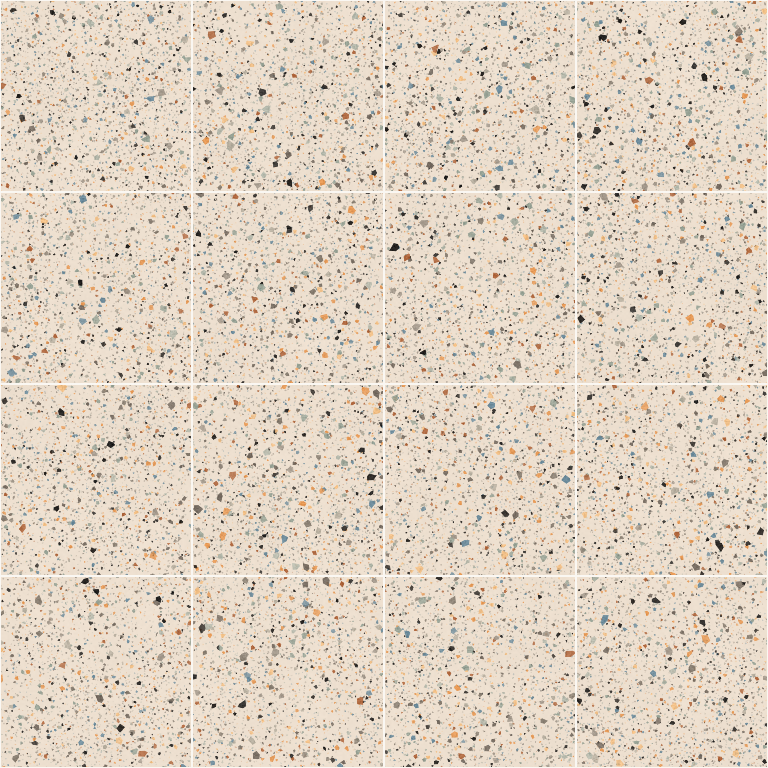
This texture is drawn by a Shadertoy shader. Its source:

```glsl
float hash(vec2 p) {
    return fract(sin(dot(p, vec2(127.1, 311.7))) * 43758.5);
}

float noise(vec2 p) {
    vec2 i = floor(p), f = fract(p);
    f = f * f * (3.0 - 2.0 * f);
    return mix(mix(hash(i), hash(i + vec2(1, 0)), f.x),
               mix(hash(i + vec2(0, 1)), hash(i + vec2(1, 1)), f.x), f.y);
}

// Mineral colours; repeated greys are the more common ones
vec3 chipColor(float pick) {
    vec3 palette[12] = vec3[12](
        vec3(0.07, 0.07, 0.07), vec3(0.10, 0.09, 0.08),
        vec3(0.42, 0.38, 0.34), vec3(0.50, 0.46, 0.41),
        vec3(0.62, 0.58, 0.53), vec3(0.70, 0.67, 0.61),
        vec3(0.57, 0.62, 0.57), vec3(0.69, 0.71, 0.66),
        vec3(0.40, 0.53, 0.60), vec3(0.95, 0.74, 0.50),
        vec3(0.90, 0.58, 0.30), vec3(0.67, 0.37, 0.20));
    return palette[int(pick * 11.99)];
}

// Signed distance to an irregular convex shard
float shard(vec2 p, vec2 id, float radius) {
    float d = -1.0;
    for (int i = 0; i < 5; i++) {
        vec2 key = id + float(i) * 3.7;
        float angle = (float(i) + 0.7 * hash(key)) * 1.2566 + 6.283 * hash(id + 0.3);
        float reach = radius * mix(0.55, 1.05, hash(key + 1.9));
        d = max(d, dot(p, vec2(cos(angle), sin(angle))) - reach);
    }
    return d;
}

// One layer of chips on a jittered grid of n by n cells per tile
vec3 addChips(vec3 color, vec2 uv, vec2 tile, float n, float radius, float density, float opacity) {
    vec2 p = uv * n, corner = floor(p - 0.5);
    float pixel = 4.0 * n / iResolution.y;
    for (int k = 0; k < 4; k++) {
        vec2 cell = corner + vec2(k % 2, k / 2);
        vec2 id = cell + tile * 131.0 + n * 7.3;
        float cluster = 0.5 + noise(cell / n * 5.0 + tile * 19.0 + n);
        if (hash(id) > density * cluster) continue;
        vec2 center = cell + vec2(hash(id + 5.1), hash(id + 9.7));
        float size = radius * mix(0.6, 1.15, hash(id + 2.3));
        float d = shard(p - center, id, size);
        float mask = 1.0 - smoothstep(-0.5 * pixel, 0.5 * pixel, d);
        vec3 chip = chipColor(hash(id + 13.3));
        chip += 0.12 * (noise(uv * 150.0 + id) - 0.5);
        color = mix(color, chip, mask * opacity * mix(0.75, 1.0, hash(id + 4.4)));
    }
    return color;
}

void mainImage(out vec4 fragColor, in vec2 fragCoord) {
    vec2 p = fragCoord / iResolution.xy * 4.0;
    vec2 tile = floor(p), uv = fract(p);

    // Cream cement with faint mottling
    vec2 shift = tile * 37.0;
    float mottle = 0.5 * noise(uv * 5.0 + shift) + 0.5 * noise(uv * 90.0 + shift);
    vec3 color = vec3(0.932, 0.878, 0.815) + 0.03 * (mottle - 0.5);

    // Chips from faint dust to large stones
    color = addChips(color, uv, tile, 64.0, 0.30, 0.42, 0.35);
    color = addChips(color, uv, tile, 42.0, 0.25, 0.45, 0.90);
    color = addChips(color, uv, tile, 23.0, 0.25, 0.42, 0.95);
    color = addChips(color, uv, tile, 11.0, 0.21, 0.36, 0.95);

    // White joints
    vec2 toEdge = min(uv, 1.0 - uv);
    float pixel = 4.0 / iResolution.y;
    float joint = 1.0 - smoothstep(-0.5 * pixel, 0.5 * pixel, min(toEdge.x, toEdge.y) - 0.0055);
    color = mix(color, vec3(0.98, 0.97, 0.95), joint);

    fragColor = vec4(color, 1.0);
}
```
